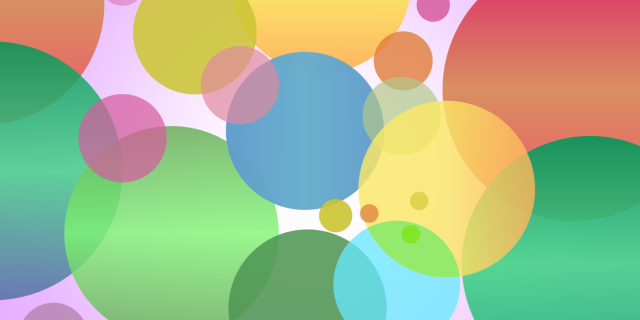
Write a Shadertoy shader that draws this background.

```glsl
// Translucent overlapping discs in bright gradients on a white to lilac glow.

// Backdrop
const vec2 GLOW_CENTER = vec2(1.0, 0.45);
const vec3 GLOW  = vec3(1.0, 0.99, 1.0);
const vec3 LILAC = vec3(0.90, 0.68, 1.0);

// Paints
const vec3 CRIMSON = vec3(0.87, 0.15, 0.42);
const vec3 CORAL   = vec3(0.93, 0.33, 0.42);
const vec3 CLAY    = vec3(0.85, 0.56, 0.38);
const vec3 FOREST  = vec3(0.01, 0.58, 0.35);
const vec3 MINT    = vec3(0.27, 0.83, 0.53);
const vec3 TEAL    = vec3(0.10, 0.65, 0.50);
const vec3 SLATE   = vec3(0.33, 0.43, 0.65);
const vec3 LEAF    = vec3(0.38, 0.67, 0.32);
const vec3 LIME    = vec3(0.50, 0.97, 0.45);
const vec3 MOSS    = vec3(0.31, 0.59, 0.33);
const vec3 AQUA    = vec3(0.40, 0.91, 1.00);
const vec3 AZURE   = vec3(0.40, 0.68, 0.80);
const vec3 STEEL   = vec3(0.38, 0.61, 0.80);
const vec3 LEMON   = vec3(0.98, 0.91, 0.40);
const vec3 AMBER   = vec3(1.00, 0.70, 0.36);
const vec3 OLIVE   = vec3(0.80, 0.77, 0.20);
const vec3 ROSE    = vec3(0.84, 0.36, 0.62);
const vec3 BLUSH   = vec3(0.88, 0.54, 0.62);
const vec3 ORANGE  = vec3(0.88, 0.50, 0.24);
const vec3 SAGE    = vec3(0.70, 0.78, 0.54);
const vec3 MAUVE   = vec3(0.70, 0.52, 0.68);
const vec3 SPRING  = vec3(0.55, 0.92, 0.42);

// Gradient axes
const vec2 DOWN  = vec2(0.0, -1.0);
const vec2 RIGHT = vec2(1.0, 0.0);

// Discs as center and radius, in canvas heights
const vec3 SUN  = vec3(1.396, 0.409, 0.276);
const vec3 POOL = vec3(1.240, 0.112, 0.198);

// Antialiased coverage of a disc
float cover(vec2 p, vec3 disc) {
    float edge = 0.75 / iResolution.y;
    return smoothstep(edge, -edge, length(p - disc.xy) - disc.z);
}

// Blends in a disc with a three-stop gradient along an axis
void shade(inout vec3 col, vec2 p, vec3 disc, vec2 axis,
           vec3 first, vec3 middle, vec3 last, float opacity) {
    float t = clamp(dot(p - disc.xy, axis) / disc.z, -1.0, 1.0);
    vec3 paint = mix(middle, t < 0.0 ? first : last, abs(t));
    col = mix(col, paint, opacity * cover(p, disc));
}

// Blends in a plain disc
void flatDisc(inout vec3 col, vec2 p, vec3 disc, vec3 paint, float opacity) {
    col = mix(col, paint, opacity * cover(p, disc));
}

void mainImage(out vec4 fragColor, in vec2 fragCoord) {
    // Height is one unit; the layout stays centered for any width
    vec2 p = fragCoord / iResolution.y;
    p.x += 1.0 - 0.5 * iResolution.x / iResolution.y;

    vec3 col = mix(GLOW, LILAC, smoothstep(0.1, 1.2, distance(p, GLOW_CENTER)));

    // Left side
    shade(col, p, vec3(-0.052, 0.987, 0.378), DOWN, CLAY, CLAY, CORAL, 1.0);
    shade(col, p, vec3(-0.021, 0.466, 0.404), DOWN, FOREST, MINT, SLATE, 0.85);
    shade(col, p, vec3(0.536, 0.271, 0.335), DOWN, LEAF, LIME, LEAF, 0.8);
    flatDisc(col, p, vec3(0.383, 0.568, 0.138), ROSE, 0.72);
    flatDisc(col, p, vec3(0.383, 1.052, 0.070), ROSE, 0.45);
    flatDisc(col, p, vec3(0.167, -0.055, 0.109), MAUVE, 0.8);

    // Top
    shade(col, p, vec3(1.003, 1.052, 0.281), DOWN, LEMON, LEMON, AMBER, 0.97);
    flatDisc(col, p, vec3(0.609, 0.898, 0.193), OLIVE, 0.87);
    flatDisc(col, p, vec3(1.354, 0.984, 0.052), ROSE, 0.85);
    flatDisc(col, p, vec3(1.260, 0.810, 0.092), ORANGE, 0.82);

    // Right side
    shade(col, p, vec3(1.794, 0.721, 0.411), DOWN, CRIMSON, CLAY, CORAL, 1.0);
    shade(col, p, vec3(1.844, 0.174, 0.401), DOWN, FOREST, MINT, TEAL, 0.9);

    // Center
    shade(col, p, vec3(0.953, 0.591, 0.247), RIGHT, STEEL, AZURE, STEEL, 0.97);
    flatDisc(col, p, vec3(0.750, 0.734, 0.122), BLUSH, 0.7);
    flatDisc(col, p, vec3(1.255, 0.638, 0.122), SAGE, 0.7);
    flatDisc(col, p, vec3(0.961, 0.036, 0.247), MOSS, 0.87);
    flatDisc(col, p, POOL, AQUA, 0.75);
    shade(col, p, SUN, RIGHT, LEMON, LEMON, AMBER, 0.82);
    col = mix(col, SPRING, 0.9 * cover(p, SUN) * cover(p, POOL));

    // Small dots
    flatDisc(col, p, vec3(1.049, 0.326, 0.052), OLIVE, 0.9);
    flatDisc(col, p, vec3(1.154, 0.333, 0.029), ORANGE, 0.75);
    flatDisc(col, p, vec3(1.310, 0.372, 0.029), OLIVE, 0.6);
    flatDisc(col, p, vec3(1.284, 0.268, 0.029), vec3(0.50, 0.90, 0.10), 0.85);

    fragColor = vec4(col, 1.0);
}
```
